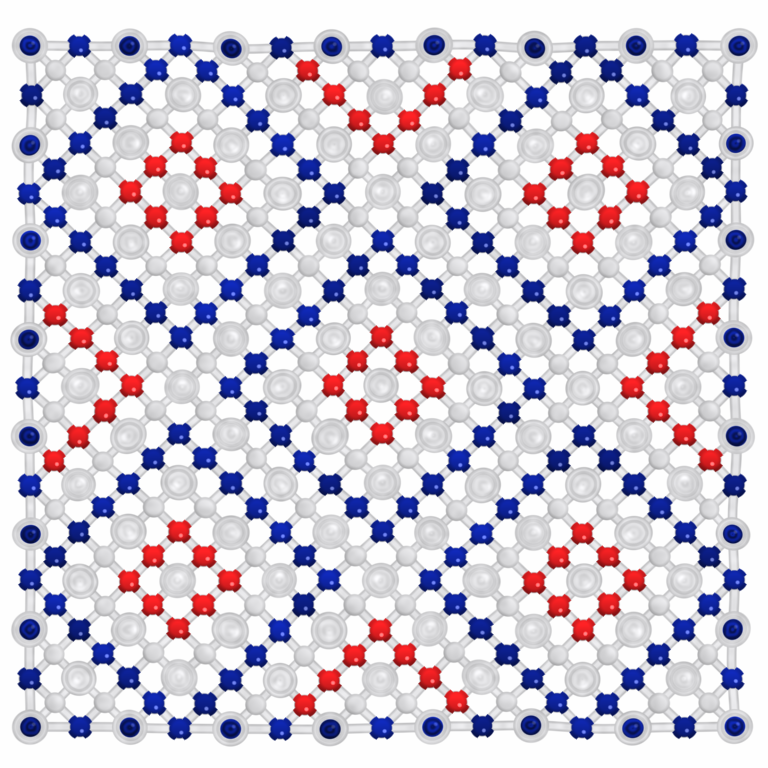
Write a three.js fragment shader that draws this pattern.

```glsl
varying vec2 vUv;

float hash(vec2 p) {
  return fract(sin(dot(p, vec2(127.1, 311.7))) * 43758.5);
}

float noise(vec2 p) {
  vec2 i = floor(p), f = fract(p);
  f = f * f * (3.0 - 2.0 * f);
  return mix(mix(hash(i), hash(i + vec2(1, 0)), f.x),
             mix(hash(i + vec2(0, 1)), hash(i + vec2(1, 1)), f.x), f.y);
}

float cover(float d) {
  return 1.0 - smoothstep(-0.02, 0.02, d);
}

// Mat units to the diagonal strut grid, and back
vec2 toGrid(vec2 p) { return vec2(p.x + p.y, p.x - p.y); }
vec2 toMat(vec2 g) { return 0.5 * vec2(g.x + g.y, g.x - g.y); }

// Signed distance to the mat outline, 14 units square
float matEdge(vec2 p) {
  vec2 a = abs(p - 7.0);
  return max(a.x, a.y) - 7.0;
}

// Dye of a node: colour and amount, from nested diamonds and the border
vec4 dye(vec2 node) {
  vec4 blue = vec4(0.05, 0.13, 0.59, 1.0);
  vec4 red = vec4(0.91, 0.12, 0.13, 1.0);
  blue.rgb *= 0.8 + 0.35 * hash(node + 3.0);
  red.rgb *= 0.95 + 0.08 * hash(node + 3.0);
  if (matEdge(node) > -0.1) return blue;

  vec2 g = toGrid(node) - vec2(6, 0);
  vec2 cell = floor(g / 8.0 + 0.5);
  vec2 q = abs(g - 8.0 * cell);
  float ring = max(q.x, q.y);
  vec2 center = toMat(8.0 * cell + vec2(6, 0));
  float outside = dot(step(7.5, abs(center - 7.0)), vec2(1));

  if (abs(ring - 1.0) < 0.1 && outside < 0.5) return red;
  if (abs(ring - 3.0) < 0.1 && outside < 0.5) return blue;
  if (abs(ring - 3.0) < 0.1 && outside < 1.5) return red;
  return vec4(0);
}

void main() {
  // Slightly tapered mat with a soft warp
  float left = mix(0.0365, 0.039, vUv.y);
  float width = mix(0.917, 0.9225, vUv.y);
  vec2 p = 14.0 * vec2((vUv.x - left) / width, (vUv.y - 0.053) / 0.886);
  p += 0.1 * (vec2(noise(p * 0.7), noise(p * 0.7 + 40.0)) - 0.5);
  vec2 g = toGrid(p);
  float edge = matEdge(p);
  float grain = 0.07 * (noise(p * 7.0) - 0.5);
  vec3 tint = vec3(0.99, 0.99, 1.0);
  vec3 col = vec3(0.995);

  // Diagonal struts and outer frame
  vec2 s = abs(g - floor(g + 0.5)) * 0.7071;
  float bar = max(min(s.x, s.y) - 0.092, edge);
  bar = min(bar, abs(edge) - 0.1);
  float barShade = mix(0.91, 0.77, smoothstep(-0.07, -0.01, bar));
  col = mix(col, tint * (barShade + grain), cover(bar));

  // Small nodes, clear or dyed
  vec2 index = floor(g + 0.5);
  vec2 node = toMat(index);
  vec2 q = p - node;
  float r = length(q);
  bool isCup = mod(index.x, 2.0) < 0.5 && mod(index.y, 2.0) < 0.5;
  if (!isCup && matEdge(node) < 0.1) {
    float disc = r - 0.215;
    float shade = 0.86 - 0.11 * smoothstep(0.13, 0.21, r) + 0.25 * (q.y + q.x) + grain;
    col = mix(col, tint * shade, cover(disc));

    vec4 paint = dye(node);
    float stub = max(min(s.x, s.y) - 0.095, r - 0.26);
    float blob = min(r - 0.2, stub);
    vec3 gloss = paint.rgb * (1.0 + 0.9 * q.y - 0.25 * smoothstep(0.12, 0.24, r));
    vec2 glint = vec2(0.05, -0.07) + 0.05 * (hash(node) - 0.5);
    gloss += 0.4 * (1.0 - smoothstep(0.015, 0.06, length(q - glint)));
    col = mix(col, gloss, paint.a * cover(blob));
  }

  // Large suction cups, with dyed cores along the border
  vec2 cup = toMat(2.0 * floor(g / 2.0 + 0.5));
  if (matEdge(cup) < 0.1) {
    q = p - cup;
    r = length(q);
    float turn = 6.283 * hash(cup);
    float swirl = sin(r * 50.0 + turn + 2.0 * noise(q * 9.0 + cup));
    float shade = 0.87 + 0.02 * swirl + grain;
    shade -= 0.1 * smoothstep(0.29, 0.36, r);
    shade -= 0.06 * (1.0 - smoothstep(0.015, 0.05, abs(r - 0.25)));
    shade += 0.09 * (1.0 - smoothstep(0.02, 0.13, length(q - 0.1 * vec2(cos(turn), sin(turn)))));
    col = mix(col, tint * shade, cover(r - 0.36));

    vec4 paint = dye(cup);
    vec3 core = paint.rgb * (0.8 + 0.22 * swirl + 0.8 * q.y);
    core += 0.18 * (1.0 - smoothstep(0.01, 0.06, length(q - vec2(0.06, 0.05))));
    col = mix(col, core, paint.a * cover(r - 0.205));
  }

  gl_FragColor = vec4(col, 1.0);
}
```
